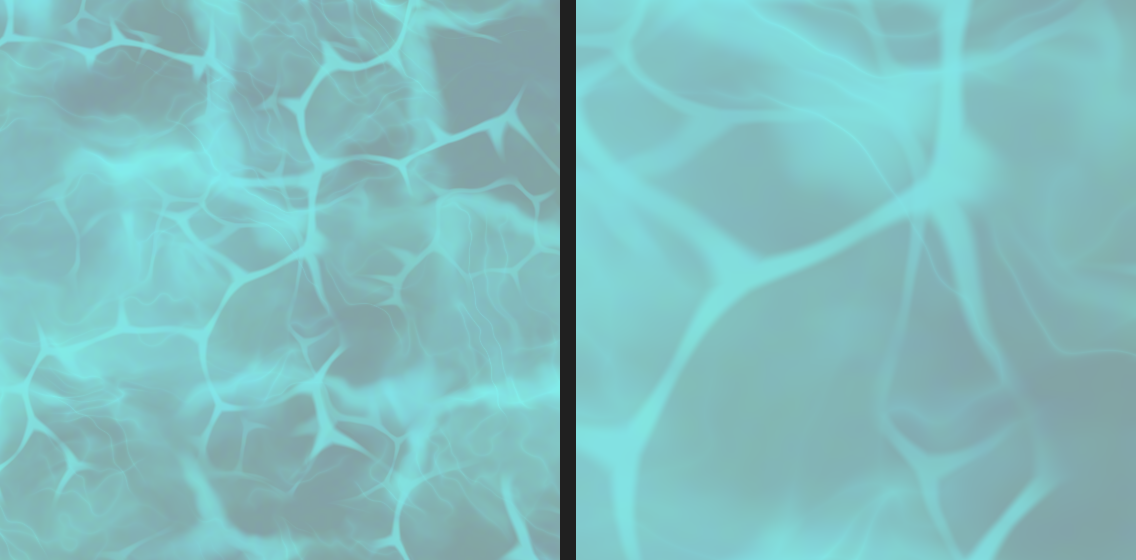
Left: the whole. Right: its middle third, enlarged.
Write a three.js fragment shader that draws this texture.

```glsl
varying vec2 vUv;

vec2 hash2(vec2 p) {
  vec3 q = fract(p.xyx * vec3(0.1031, 0.1030, 0.0973));
  q += dot(q, q.yzx + 33.33);
  return fract((q.xx + q.yz) * q.zy);
}

float noise(vec2 p) {
  vec2 i = floor(p), f = fract(p);
  f = f * f * f * (f * (f * 6.0 - 15.0) + 10.0);
  return mix(mix(hash2(i).x, hash2(i + vec2(1.0, 0.0)).x, f.x),
             mix(hash2(i + vec2(0.0, 1.0)).x, hash2(i + 1.0).x, f.x), f.y);
}

float fbm(vec2 p) {
  float sum = 0.0, amp = 0.53;
  for (int i = 0; i < 4; i++) {
    sum += amp * noise(p);
    p = mat2(1.6, 1.2, -1.2, 1.6) * p + 7.3;
    amp *= 0.5;
  }
  return sum;
}

vec2 rotate(vec2 p, float angle) {
  float c = cos(angle), s = sin(angle);
  return vec2(c * p.x + s * p.y, c * p.y - s * p.x);
}

// Cell web: x grows away from the edges, y away from the junctions
vec2 web(vec2 p) {
  vec2 cell = floor(p);
  vec3 nearest = vec3(9.0);
  for (int y = -2; y <= 2; y++) {
    for (int x = -2; x <= 2; x++) {
      vec2 c = cell + vec2(float(x), float(y));
      float d = length(c + 0.1 + 0.8 * hash2(c) - p);
      if (d < nearest.x) nearest = vec3(d, nearest.xy);
      else if (d < nearest.y) nearest = vec3(nearest.x, d, nearest.y);
      else nearest.z = min(nearest.z, d);
    }
  }
  return nearest.yz - nearest.x;
}

// Three-armed glints that taper away from each junction
float glints(vec2 p) {
  vec2 w = web(p);
  float width = 0.035 + 0.13 * exp(-7.0 * w.y);
  float arm = 1.0 - smoothstep(width * 0.35, width + 0.04, w.x);
  return arm * (1.0 - smoothstep(0.15, 0.65, w.y));
}

// Short curved streaks in several directions, each in its own patches
float wisps(vec2 p) {
  float sum = 0.0;
  for (int i = 0; i < 4; i++) {
    float k = float(i);
    vec2 q = rotate(p, 0.65 - 0.55 * k) * vec2(7.0, 19.0 + 4.0 * k) + 31.0 * k;
    float ridge = pow(1.0 - abs(2.0 * noise(q) - 1.0), 5.0);
    sum += ridge * smoothstep(0.42, 0.75, noise(p * 6.0 + 13.0 * k));
  }
  return sum;
}

void main() {
  vec2 p = vUv;
  vec2 drift = vec2(fbm(p * 5.0 + 2.0), fbm(p * 5.0 + 19.0)) - 0.5;
  vec2 flow = p + 0.17 * drift;
  vec2 bend = vec2(noise(p * 9.0 + 41.0), noise(p * 9.0 + 67.0)) - 0.5;

  // Hazy depth
  float light = 0.24 + 1.0 * (fbm(flow * vec2(3.2, 4.5) + 5.0) - 0.5);
  light += 0.28 * (fbm(flow * vec2(11.0, 15.0) + 23.0) - 0.5);

  // Broad bright bands with ragged sheets along them
  float edge = web(flow * vec2(2.5, 3.1) + 4.0).x;
  float patches = smoothstep(0.3, 0.7, noise(p * 4.5 + 9.0));
  light += (0.14 + 0.28 * patches) * exp(-6.0 * edge);
  float sheetWidth = 0.11 * patches;
  float sheet = patches * (1.0 - smoothstep(sheetWidth * 0.4, sheetWidth + 0.07, edge));
  light = mix(light, 0.92, 0.5 * sheet);

  // Fine streaks and glints
  light += 0.19 * wisps(p + 0.2 * drift + 0.025 * bend);
  float starPatch = smoothstep(0.42, 0.58, noise(p * 4.0 + 52.0));
  float star = starPatch * glints((p + 0.05 * bend) * 5.5 + 11.0);
  float thread = glints((p + 0.07 * drift + 0.04 * bend) * 7.5 + 35.0);
  thread *= smoothstep(0.48, 0.65, noise(p * 5.0 + 77.0));
  light = mix(light, 1.0, 0.72 * star);
  light = mix(light, 0.9, 0.45 * thread);
  light = clamp(light, 0.0, 1.0);

  // Teal ramp with a faint green and blue mottle
  float tint = 0.03 * (noise(p * 7.0 + 83.0) - 0.5) + 0.03 * (noise(p * 80.0) - 0.5);
  vec3 water = mix(vec3(0.51, 0.64, 0.65), vec3(0.51, 0.92, 0.92), light);
  gl_FragColor = vec4(water + vec3(0.0, -0.4, 0.6) * tint, 1.0);
}
```
